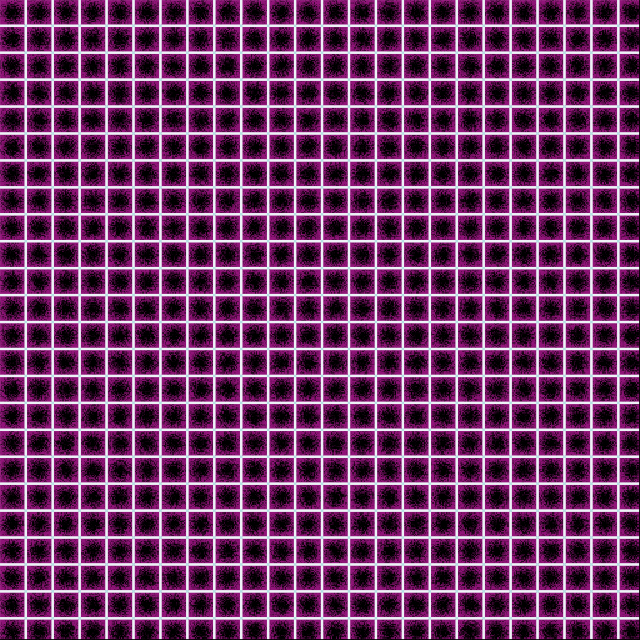
This pattern is drawn by a Shadertoy shader. Its source:

```glsl
// Square magenta tiles with grainy black centres, parted by a pale grid.
// Each tile is a radial gradient whose radius is jittered by a fine hash grain;
// the grid is a smoothed distance to the nearest tile border, tinted at crossings.

float hash21(vec2 p) {
    vec3 q = fract(vec3(p.xyx) * 0.1031);
    q += dot(q, q.yzx + 33.33);
    return fract((q.x + q.y) * q.z);
}

// Grainy tile: black core fading to magenta at the rim
vec3 tileColor(vec2 local, float grain) {
    float radius = length(local - 0.5) + (grain - 0.5) * 0.28;
    return vec3(0.57, 0.08, 0.475) * smoothstep(0.10, 0.55, radius);
}

void mainImage(out vec4 fragColor, in vec2 fragCoord) {
    const float tilesAcross = 23.76;
    vec2 uv = fragCoord / iResolution.xy;
    vec2 fromTop = vec2(uv.x, 1.0 - uv.y);

    // Grid lines lie on whole numbers, shifted from the top left corner
    vec2 grid = fromTop * tilesAcross - 0.956;
    float pixel = tilesAcross / min(iResolution.x, iResolution.y);

    // Tiles, with grain of fixed size on the canvas
    float grain = hash21(floor(fromTop * 512.0));
    vec3 color = tileColor(fract(grid), grain);

    // Grid lines, bluer where they cross
    vec2 toLine = abs(fract(grid + 0.5) - 0.5);
    float soft = max(0.02, 0.6 * pixel);
    vec2 line = 1.0 - smoothstep(0.047 - soft, 0.047 + soft, toLine);
    vec3 lineColor = mix(vec3(0.93, 0.95, 0.97), vec3(0.70, 0.87, 0.89), line.x * line.y);
    color = mix(color, lineColor, max(line.x, line.y));

    // Thin dark trim along the right and bottom sides
    float toTrim = min(1.0 - uv.x, uv.y);
    color *= mix(0.15, 1.0, smoothstep(0.0008, 0.0022, toTrim));

    fragColor = vec4(color, 1.0);
}
```
